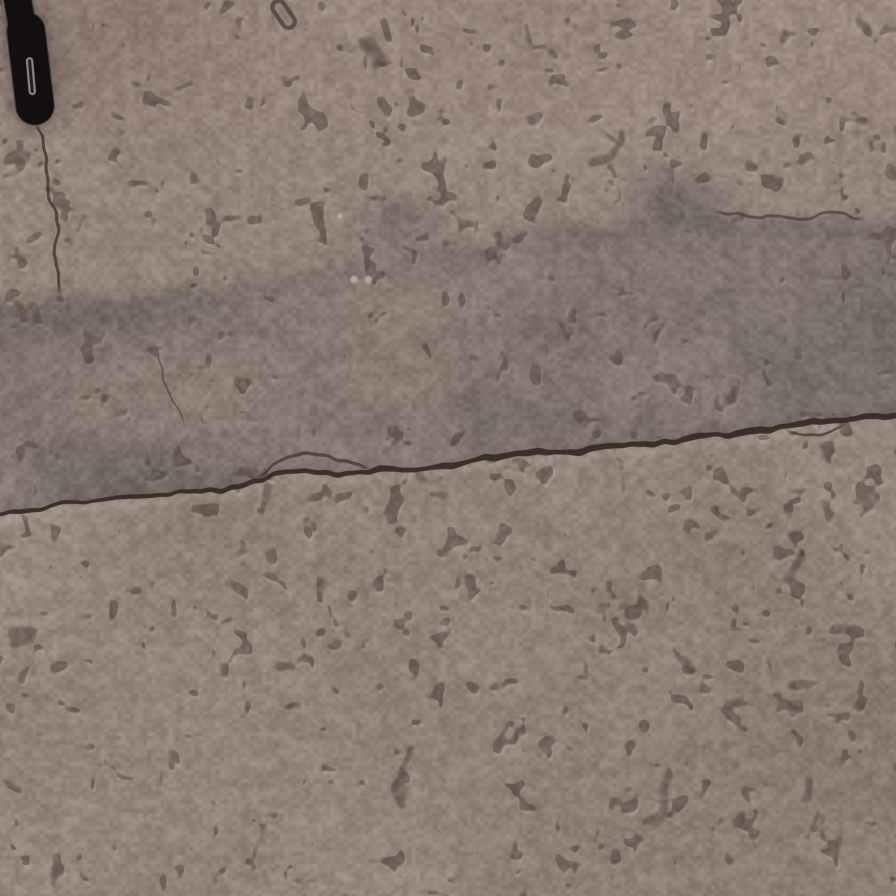
Give the GLSL for this texture, as a Shadertoy shader.

```glsl
// Weathered concrete: a long crack, a grey stained band, scattered pits and a dark metal tab.
const vec3 CONCRETE = vec3(0.572, 0.518, 0.480);
const vec3 PINK_TINT = vec3(0.012, -0.002, 0.004);
const vec3 STAIN = vec3(0.415, 0.375, 0.362);
const vec3 CRACK = vec3(0.215, 0.170, 0.155);
const vec3 PIT = vec3(0.375, 0.320, 0.295);
const vec3 METAL = vec3(0.075, 0.060, 0.065);
const vec3 PALE = vec3(0.73, 0.70, 0.66);
const float GRAIN = 0.075;
const float PIT_LEVEL = 0.80;
const float PIT_CLUSTER = 0.19;
const float CRACK_WIDTH = 0.0024;

// Larger marks: centre, angle, half length
const vec4 MARKS[10] = vec4[10](
    vec4(0.299, 0.447, 1.1, 0.012), vec4(0.465, 0.467, 1.4, 0.004),
    vec4(0.888, 0.370, 0.85, 0.020), vec4(0.902, 0.120, 1.4, 0.012),
    vec4(0.450, 0.130, 1.4, 0.026), vec4(0.020, 0.290, 0.2, 0.012),
    vec4(0.415, 0.945, -1.0, 0.020), vec4(0.765, 0.260, -1.0, 0.017),
    vec4(0.735, 0.110, 1.3, 0.024), vec4(0.680, 0.835, 0.9, 0.018));

float hash(vec2 p) {
    return fract(sin(dot(p, vec2(127.1, 311.7))) * 43758.5453);
}

float noise(vec2 p) {
    vec2 i = floor(p), f = fract(p);
    f = f * f * (3.0 - 2.0 * f);
    return mix(mix(hash(i), hash(i + vec2(1, 0)), f.x),
               mix(hash(i + vec2(0, 1)), hash(i + vec2(1, 1)), f.x), f.y);
}

float fbm(vec2 p) {
    float sum = 0.0, amp = 0.533;
    for (int i = 0; i < 4; i++) {
        sum += amp * noise(p);
        p = mat2(1.6, 1.2, -1.2, 1.6) * p + 7.3;
        amp *= 0.5;
    }
    return sum;
}

float segment(vec2 p, vec2 a, vec2 b) {
    vec2 ab = b - a;
    return length(p - a - ab * clamp(dot(p - a, ab) / dot(ab, ab), 0.0, 1.0));
}

float blob(vec2 p, vec2 centre, vec2 size) {
    vec2 q = (p - centre) / size;
    return exp(-dot(q, q));
}

float stroke(float d, float width) {
    return 1.0 - smoothstep(width, width + max(0.0018, 1.5 / iResolution.y), abs(d));
}

float span(float x, float a, float b) {
    return smoothstep(a - 0.008, a + 0.008, x) * (1.0 - smoothstep(b - 0.008, b + 0.008, x));
}

float wobble(float t, float seed) {
    return noise(vec2(t * 28.0, seed)) + 0.5 * noise(vec2(t * 85.0, seed + 4.0)) - 0.75;
}

float crackHeight(float x) {
    return 0.428 + 0.108 * x + 0.012 * exp(-pow((x - 0.325) / 0.045, 2.0)) + 0.006 * wobble(x, 2.0);
}

float bandTop(float x) {
    return 0.672 + 0.092 * smoothstep(0.0, 0.8, x) + 0.016 * wobble(x * 0.6, 9.0);
}

// Irregular pits, gathered in clusters
float pits(vec2 p, float bias) {
    vec2 q = p + 0.012 * vec2(noise(p * 42.0), noise(p * 42.0 + 31.0));
    float n = 0.6 * noise(q * vec2(58.0, 46.0)) + 0.4 * noise(q * 112.0 + 5.0);
    float level = PIT_LEVEL - PIT_CLUSTER * fbm(p * 7.0 + 3.0) - bias;
    return smoothstep(level, level + 0.10, n);
}

void mainImage(out vec4 fragColor, in vec2 fragCoord) {
    vec2 p = fragCoord / iResolution.xy;
    float crackD = p.y - crackHeight(p.x);
    float topD = bandTop(p.x) - p.y;
    float band = smoothstep(-0.012, 0.022, topD) * smoothstep(-0.003, 0.003, crackD);
    float cloud = fbm(p * 9.0);

    // Broad tone
    vec3 col = CONCRETE + 0.07 * (fbm(p * 5.0 + 11.0) - 0.5);
    col += PINK_TINT * smoothstep(0.6, 0.9, p.y);
    col -= 0.035 * blob(p, vec2(0.85, 0.15), vec2(0.30, 0.28));
    col -= 0.030 * blob(p, vec2(0.0, 1.0), vec2(0.18, 0.20));

    // Stained band and its darker patches
    float stain = 0.23 + 0.65 * (cloud - 0.5);
    stain += 0.32 * blob(p, vec2(0.10, 0.645), vec2(0.20, 0.035));
    stain += 0.36 * blob(p, vec2(0.11, 0.485), vec2(0.15, 0.045));
    stain += 0.34 * blob(p, vec2(0.90, 0.630), vec2(0.22, 0.080));
    stain += 0.28 * blob(p, vec2(0.60, 0.525), vec2(0.22, 0.035));
    stain += 0.30 * exp(-abs(topD - 0.012) * 60.0);
    col = mix(col, STAIN, band * clamp(stain, 0.0, 0.85));
    float patches = blob(p, vec2(0.445, 0.752), vec2(0.050, 0.028))
                  + blob(p, vec2(0.755, 0.775), vec2(0.055, 0.032));
    col = mix(col, STAIN, clamp(patches * (0.2 + cloud), 0.0, 0.75));

    // Pits with a lit rim
    float bias = 0.045 * blob(p, vec2(0.77, 0.25), vec2(0.28, 0.22))
               + 0.050 * blob(p, vec2(0.60, 0.82), vec2(0.35, 0.09)) - 0.025 * band;
    float pit = pits(p, bias);
    float rim = pits(p + vec2(-0.002, 0.004), bias) * (1.0 - pit);
    col = mix(col, PIT, 0.68 * pit) + 0.035 * rim;
    for (int i = 0; i < 10; i++) {
        vec4 m = MARKS[i];
        vec2 axis = m.w * vec2(cos(m.z), sin(m.z));
        vec2 q = p + 0.022 * (vec2(noise(p * 50.0), noise(p * 50.0 + 17.0)) - 0.5);
        float d = segment(q, m.xy - axis, m.xy + axis);
        col = mix(col, PIT, 0.65 * (1.0 - smoothstep(0.002, 0.008, d)));
    }

    // Fine surface grain
    col += GRAIN * (noise(p * 210.0) - 0.5) + 0.06 * (noise(p * 95.0 + 8.0) - 0.5);

    // Thin side cracks
    float leftX = 0.046 + 0.15 * (0.857 - p.y) + 0.012 * wobble(p.y, 5.0);
    float thin = stroke(p.x - leftX, 0.0008) * span(p.y, 0.675, 0.86);
    float innerX = 0.174 + 0.33 * (0.61 - p.y) + 0.008 * wobble(p.y, 15.0);
    thin = max(thin, 0.6 * stroke(p.x - innerX, 0.0004) * span(p.y, 0.53, 0.61));
    float edgeY = 0.759 + 0.008 * wobble(p.x, 21.0);
    thin = max(thin, 0.75 * stroke(p.y - edgeY, 0.0008) * span(p.x, 0.80, 0.96));
    col = mix(col, CRACK, 0.72 * thin);

    // Main crack, its shadow, pale lip and split strands
    col *= 1.0 - 0.13 * exp(-abs(crackD) * 90.0) * step(0.0, crackD);
    col += 0.035 * blob(vec2(crackD, 0.0), vec2(-0.008, 0.0), vec2(0.005, 1.0));
    float width = CRACK_WIDTH * mix(0.55, 1.0, smoothstep(0.2, 0.36, p.x)) * (0.6 + 0.7 * noise(vec2(p.x * 40.0, 6.0)));
    float upper = 0.020 * sin(3.1416 * clamp((p.x - 0.28) / 0.14, 0.0, 1.0));
    float lower = 0.015 * sin(3.1416 * clamp((p.x - 0.87) / 0.08, 0.0, 1.0));
    float split = stroke(crackD - upper, 0.001) * span(p.x, 0.29, 0.41);
    split = max(split, stroke(crackD + lower, 0.0006) * span(p.x, 0.88, 0.94));
    col = mix(col, CRACK, max(0.95 * stroke(crackD, width), 0.65 * split));

    // Small pale chips and a loose ring
    float chip = min(length(p - vec2(0.395, 0.688)), length(p - vec2(0.411, 0.688)));
    chip = min(chip, length(p - vec2(0.379, 0.759)) + 0.001);
    col = mix(col, PALE, 0.85 * (1.0 - smoothstep(0.002, 0.006, chip)));
    float ring = segment(p, vec2(0.311, 0.992), vec2(0.322, 0.976)) - 0.007;
    col = mix(col, PIT * 0.8, 0.8 * stroke(ring, 0.0015));

    // Metal tab with a bright slot
    float tab = min(segment(p, vec2(0.029, 0.965), vec2(0.039, 0.882)) - 0.021,
                    segment(p, vec2(0.018, 1.010), vec2(0.025, 0.970)) - 0.015);
    float slot = segment(p, vec2(0.033, 0.932), vec2(0.036, 0.898));
    col *= 1.0 - 0.22 * exp(-max(tab, 0.0) * 110.0);
    col = mix(col, METAL, 1.0 - smoothstep(-0.001, 0.002, tab));
    col = mix(col, CONCRETE, stroke(slot, 0.0032));
    col = mix(col, METAL * 1.8, stroke(slot, 0.0008));
    fragColor = vec4(clamp(col, 0.0, 1.0), 1.0);
}
```
